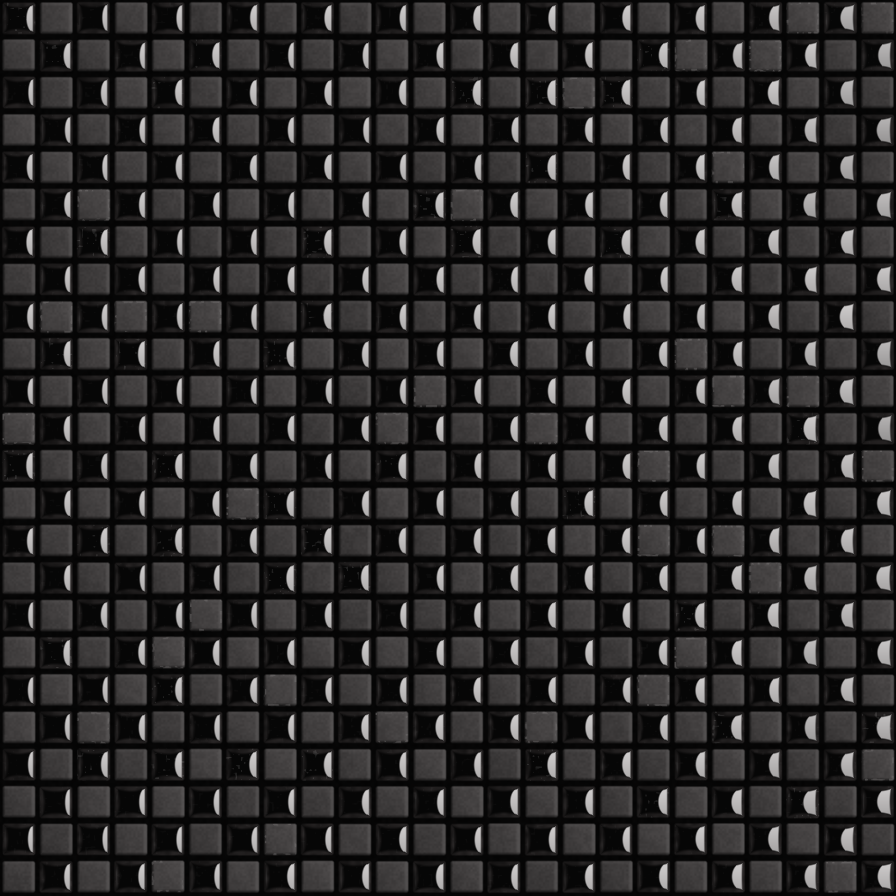
Write a WebGL 2 fragment shader that draws this pattern.

```glsl
#version 300 es
precision highp float;

uniform vec2 u_resolution;
out vec4 fragColor;

const float TILES = 24.0;
const vec2 TILE_CENTER = vec2(0.505, 0.515);
const vec2 TILE_HALF = vec2(0.435, 0.42);
const vec3 GROUT = vec3(0.022, 0.021, 0.021);
const vec3 MATTE = vec3(0.245, 0.235, 0.235);
const vec3 MATTE_EDGE = vec3(0.36, 0.35, 0.35);
const vec3 GLAZE = vec3(0.025, 0.024, 0.024);
const vec3 GLAZE_RIM = vec3(0.135, 0.125, 0.125);
const vec3 SHINE = vec3(0.80, 0.79, 0.79);

float hash(vec2 p) {
    vec3 q = fract(p.xyx * vec3(0.1031, 0.1030, 0.0973));
    q += dot(q, q.yzx + 33.33);
    return fract((q.x + q.y) * q.z);
}

float noise(vec2 p) {
    vec2 i = floor(p);
    vec2 f = fract(p);
    f = f * f * (3.0 - 2.0 * f);
    return mix(mix(hash(i), hash(i + vec2(1, 0)), f.x),
               mix(hash(i + vec2(0, 1)), hash(i + vec2(1, 1)), f.x), f.y);
}

float inside(float d, float blur) {
    return 1.0 - smoothstep(-blur, blur, d);
}

float roundedBox(vec2 p, vec2 halfSize, float radius) {
    vec2 q = abs(p) - halfSize + radius;
    return length(max(q, 0.0)) + min(max(q.x, q.y), 0.0) - radius;
}

// Square with sides pinched inward and pointed corners
float pinchedBox(vec2 p, float size, float pinch) {
    vec2 q = abs(p) - size - pinch * p.yx * p.yx;
    return max(q.x, q.y);
}

vec3 matteTile(vec2 p, vec2 uv, float seed) {
    float grain = noise(uv * 420.0) - 0.5;
    float cloud = noise(uv * 110.0 + seed * 17.0) - 0.5;
    vec3 color = MATTE * (0.94 + 0.16 * seed + 0.13 * grain + 0.10 * cloud);
    color *= 1.0 + 0.08 * p.x + 0.05 * p.y;
    // Soft lit bevel on the right and top, shaded on the left and bottom
    float lit = max(smoothstep(0.68, 0.88, p.x), 0.45 * smoothstep(0.72, 0.92, p.y));
    float shade = max(smoothstep(0.80, 1.0, -p.x), smoothstep(0.76, 1.0, -p.y));
    color = mix(color, MATTE_EDGE, 0.55 * lit);
    color *= 1.0 - 0.5 * shade;
    // Occasional chipped edge
    float edge = smoothstep(0.80, 0.95, max(abs(p.x), abs(p.y)));
    float chip = step(0.86, seed) * edge * smoothstep(0.55, 0.8, noise(uv * 300.0));
    return mix(color, MATTE_EDGE * 1.3, 0.5 * chip);
}

vec3 glossyTile(vec2 p, vec2 uv, float seed, float across, float px) {
    // Dark glaze pool inside a faint raised rim
    float pool = pinchedBox(p, 0.70, 0.20);
    vec3 rim = GLAZE_RIM * (0.65 + 0.5 * noise(uv * 160.0) + 0.2 * p.x);
    vec3 color = mix(rim, GLAZE, inside(pool, 0.07 + px));
    float glint = inside(abs(p.x + 0.86 - 0.06 * p.y * p.y) - 0.02, 0.04 + px);
    color += 0.13 * glint * smoothstep(0.9, 0.2, abs(p.y)) * noise(uv * 90.0);

    // Dust in the glaze
    float dust = smoothstep(0.78, 0.95, noise(uv * 330.0 + seed * 9.0));
    color += 0.10 * dust * (0.2 + 0.8 * step(0.85, seed));

    // Window reflection, wider toward the right of the panel
    float spread = smoothstep(0.70, 1.0, across);
    float width = 0.34 + 0.20 * across + 0.34 * spread + 0.12 * (seed - 0.5);
    float tall = 0.84 + 0.10 * spread;
    float right = 0.86 - 0.10 * spread * (1.0 - p.y * p.y);
    float arc = sqrt(max(1.0 - p.y * p.y / (tall * tall), 0.0));
    float left = 0.86 - width * arc;
    float shine = max(max(p.x - right, left - p.x), abs(p.y) - 0.67 - 0.21 * p.x * p.x);
    float sheen = 0.94 + 0.10 * p.y - 0.14 * spread * hash(vec2(seed * 91.0, 3.0));
    return mix(color, SHINE * sheen, inside(shine, 0.025 + px));
}

void main() {
    vec2 uv = gl_FragCoord.xy / u_resolution;
    vec2 cell = floor(uv * TILES);
    float seed = hash(cell + 7.0);
    float px = 0.7 * TILES / min(u_resolution.x, u_resolution.y);

    // Slight placement drift of each tile
    vec2 drift = 0.018 * (vec2(hash(cell + 31.0), hash(cell + 57.0)) - 0.5);
    vec2 local = fract(uv * TILES) - TILE_CENTER - drift;
    vec2 p = local / TILE_HALF;

    // Checkerboard of glossy and matte tiles
    float glossy = mod(cell.x + cell.y, 2.0);
    float across = (cell.x + 0.5) / TILES;
    vec3 tile = glossy > 0.5
        ? glossyTile(p, uv, seed, across, px / TILE_HALF.x)
        : matteTile(p, uv, seed);

    float body = roundedBox(local, TILE_HALF, 0.06);
    vec3 grout = GROUT * (0.7 + 0.6 * noise(uv * 250.0));
    fragColor = vec4(mix(grout, tile, inside(body, 0.012 + px)), 1.0);
}
```
